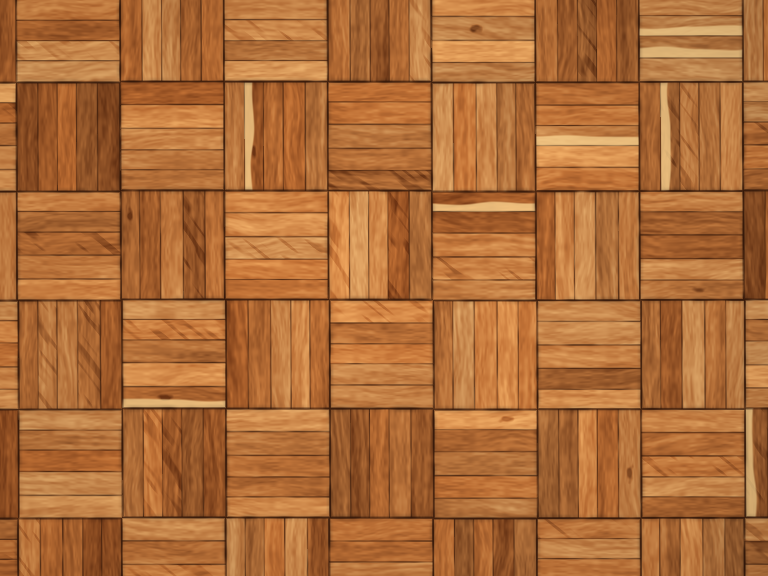
Reproduce this texture procedurally as a Shadertoy shader.

```glsl
// Mosaic parquet floor: square tiles of five wooden strips, laid in a
// checkerboard of horizontal and vertical tiles. Each strip gets a hashed tone,
// noise stretched along its length for grain, and thin dark joints around it.

const vec2 TILES = vec2(7.4, 5.285);     // repeats across and down
const vec2 OFFSET = vec2(0.17, 0.532);   // position of the first full tile
const float STRIPS = 5.0;                // strips per tile

const vec3 DARK_WOOD = vec3(0.40, 0.195, 0.075);
const vec3 MID_WOOD = vec3(0.72, 0.435, 0.215);
const vec3 LIGHT_WOOD = vec3(0.94, 0.71, 0.44);
const vec3 SAPWOOD = vec3(0.97, 0.82, 0.56);
const vec3 JOINT = vec3(0.20, 0.09, 0.035);

float hash(vec2 p) {
    return fract(sin(dot(p, vec2(127.1, 311.7))) * 43758.545);
}

float noise(vec2 p) {
    vec2 i = floor(p), f = fract(p);
    f = f * f * (3.0 - 2.0 * f);
    return mix(mix(hash(i), hash(i + vec2(1, 0)), f.x),
               mix(hash(i + vec2(0, 1)), hash(i + vec2(1, 1)), f.x), f.y);
}

// Dark-to-light wood ramp
vec3 woodColor(float tone) {
    vec3 low = mix(DARK_WOOD, MID_WOOD, clamp(tone * 2.0, 0.0, 1.0));
    return mix(low, LIGHT_WOOD, clamp(tone * 2.0 - 1.0, 0.0, 1.0));
}

// Coverage of a line of the given half width, softened over one pixel
float line(float dist, float halfWidth, float pixel) {
    return 1.0 - smoothstep(halfWidth - pixel * 0.5, halfWidth + pixel, dist);
}

// Signed grain tone; g.x runs along the strip, g.y across it
float grain(vec2 g, vec2 seed, float figure) {
    vec2 o = seed * vec2(3.7, 9.1);
    float slope = (hash(seed + 4.4) - 0.5) * 0.12;
    g.y += slope * g.x + 0.07 * noise(g * vec2(2.5, 4.0) + o);
    float broad = noise(g * vec2(1.3, 11.0) + o) - 0.5;
    float fibre = noise(g * vec2(4.0, 36.0) + o) - 0.5;
    float pores = noise(g * vec2(16.0, 62.0) + o) - 0.5;
    float rings = sin(g.y * 75.0 + 9.0 * noise(g * vec2(1.8, 5.0) + o));
    return 0.20 * broad + 0.20 * fibre + 0.17 * pores + 0.055 * figure * rings;
}

// Slanted ray flecks that mark a few strips
float flecks(vec2 g, vec2 seed) {
    float streak = noise(vec2(g.x * 17.0 + g.y * 22.0, g.y * 7.0) + seed * 5.3);
    return smoothstep(0.58, 0.85, streak) * step(0.86, hash(seed + 8.2));
}

// Small dark knot, stretched along the strip
float knot(vec2 g, float v, vec2 seed) {
    vec2 d = vec2(g.x - mix(0.2, 0.8, hash(seed + 2.6)), (v - 0.5) / STRIPS);
    float r = length(d * vec2(0.55, 1.3)) + 0.03 * (noise(g * 25.0 + seed) - 0.5);
    return (1.0 - smoothstep(0.008, 0.05, r)) * step(0.955, hash(seed + 6.1));
}

void mainImage(out vec4 fragColor, in vec2 fragCoord) {
    vec2 uv = fragCoord / iResolution.xy;
    vec2 p = uv * TILES - OFFSET;
    p.x += 0.02 * (uv.y - 0.5);          // slight lean of the laid floor
    float pixel = TILES.y / iResolution.y;

    // Tile frame: q.x along the strips, q.y across them
    vec2 cell = floor(p);
    p += 0.012 * (vec2(hash(cell.yy + 3.0), hash(cell.xx + 7.0)) - 0.5);
    cell = floor(p);
    vec2 f = fract(p);
    bool horizontal = mod(cell.x + cell.y, 2.0) < 0.5;
    vec2 q = horizontal ? f : f.yx;

    // Strips of slightly uneven width
    float uneven = 6.2832 * hash(cell + 31.0);
    float s = q.y + 0.016 * (sin(6.2832 * q.y + uneven) - sin(uneven));
    float index = clamp(floor(s * STRIPS), 0.0, STRIPS - 1.0);
    float v = s * STRIPS - index;
    vec2 id = vec2(cell.x * STRIPS + index, cell.y) + 20.0;

    // Tone: tile, strip, grain, then marks
    float tone = 0.5 + (horizontal ? 0.055 : -0.05);
    tone += 0.16 * (hash(cell + 11.0) - 0.5) + 0.42 * (hash(id) - 0.5);
    tone += grain(q, id, hash(id + 1.7));
    tone -= 0.20 * flecks(q, id) + 0.45 * knot(q, v, id);
    vec3 color = woodColor(tone);

    // Warm or greyish cast per strip, warmer towards the left
    float warmth = hash(id + 5.9) - 0.35 - 0.4 * uv.x;
    color *= 1.0 + warmth * vec3(0.06, -0.025, -0.14);

    // Pale sapwood sliver on the edge of a few strips
    float reach = 0.35 + 0.25 * noise(vec2(q.x * 3.0, 0.0) + id * 2.3);
    float sap = (1.0 - smoothstep(reach - 0.12, reach, v)) * step(0.955, hash(id + 9.4));
    color = mix(color, SAPWOOD, 0.75 * sap);

    // Joints between strips, worn unevenly
    float stripEdge = min(v, 1.0 - v) / STRIPS;
    float wear = noise(vec2(q.x * 7.0, floor(s * STRIPS + 0.5)) + cell * 6.1);
    color = mix(color, JOINT, line(stripEdge, 0.004, pixel) * mix(0.25, 0.75, wear));

    // Darker seams between tiles, with a soft band of grime
    vec2 side = min(f, 1.0 - f);
    float tileEdge = min(side.x, side.y);
    float grime = noise(p * 9.0);
    color *= 1.0 - 0.22 * grime * (1.0 - smoothstep(0.0, 0.05, tileEdge));
    color = mix(color, JOINT, line(tileEdge, 0.007, pixel) * mix(0.5, 0.95, grime));

    // Gentle fall-off of light towards the corners
    vec2 c = uv - 0.5;
    color *= 1.05 - 0.28 * dot(c, c);
    fragColor = vec4(clamp(color, 0.0, 1.0), 1.0);
}
```
